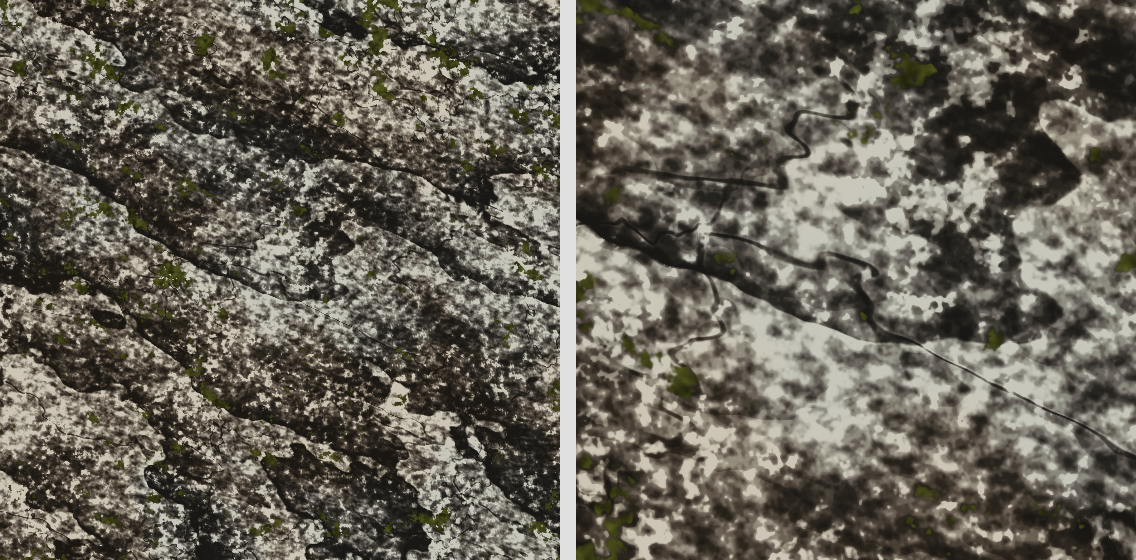
Left, the full canvas; right, a detail of the centre.
Give the GLSL for this texture, as a Shadertoy shader.

```glsl
// Weathered rock: slanting ledges with dark crevices, cracks, pale lichen and moss.
// A warped sawtooth shapes the ledges; layered noise adds patches, creases and grain,
// and the summed tone is spread evenly over a ramp of rock colours.

float hash(vec2 p) {
    return fract(sin(dot(p, vec2(127.1, 311.7))) * 43758.5);
}

float noise(vec2 p) {
    vec2 i = floor(p), f = fract(p);
    f = f * f * (3.0 - 2.0 * f);
    return mix(mix(hash(i), hash(i + vec2(1, 0)), f.x),
               mix(hash(i + vec2(0, 1)), hash(i + vec2(1, 1)), f.x), f.y);
}

float fbm(vec2 p, int octaves) {
    float sum = 0.0, total = 0.0, amp = 1.0;
    for (int i = 0; i < octaves; i++) {
        sum += amp * noise(p);
        total += amp;
        amp *= 0.6;
        p = mat2(1.6, 1.2, -1.2, 1.6) * p + 7.3;
    }
    return sum / total;
}

// Ledge profile: dark at the foot, pale towards the rim, sharp drop above it
float ledge(float t) {
    float s = fract(t);
    return smoothstep(0.0, 0.75, s) * (1.0 - smoothstep(0.97, 1.0, s));
}

// Surface height with sharp creases
float creased(vec2 q) {
    return abs(fbm(q * vec2(9.0, 16.0) + 41.0, 5) - 0.5);
}

// Thin crack where a noise field crosses its middle, with a pale lip on one side
float crackLine(vec2 p) {
    float seam = fbm(p, 5) - 0.5;
    float gap = 1.0 - smoothstep(0.003, 0.012, abs(seam));
    float lip = smoothstep(0.008, 0.014, seam) * (1.0 - smoothstep(0.014, 0.03, seam));
    return gap - 0.3 * lip;
}

// Rock colour for an evenly spread tone from 0 to 1
vec3 rockColor(float v) {
    vec3 c = mix(vec3(0.095, 0.09, 0.08), vec3(0.15, 0.14, 0.12), smoothstep(0.0, 0.13, v));
    c = mix(c, vec3(0.27, 0.25, 0.22), smoothstep(0.13, 0.41, v));
    c = mix(c, vec3(0.41, 0.38, 0.35), smoothstep(0.41, 0.66, v));
    c = mix(c, vec3(0.56, 0.55, 0.50), smoothstep(0.66, 0.84, v));
    return mix(c, vec3(0.79, 0.78, 0.73), smoothstep(0.84, 0.98, v));
}

void mainImage(out vec4 fragColor, in vec2 fragCoord) {
    vec2 p = fragCoord / iResolution.y;
    // x runs along the ledges, down to the right; y runs across them
    vec2 q = vec2(dot(p, vec2(0.9, -0.44)), dot(p, vec2(0.44, 0.9)));

    float grain = fbm(p * 115.0, 3);
    float medium = fbm(p * 34.0 + 31.0, 3);
    float patches = fbm(q * vec2(3.5, 7.0) + 9.0, 5);
    float cluster = fbm(q * vec2(4.0, 6.0) + 57.0, 3);

    // Large and small ledges
    float bend = fbm(q * vec2(1.7, 3.6) + 3.0, 5) - 0.5;
    float big = q.y * 4.6 + bend * 3.6 + (medium - 0.5) * 0.2;
    float small = q.y * 11.0 + (fbm(q * vec2(3.5, 7.0) + 17.0, 5) - 0.5) * 6.0;
    float foot = fract(big);
    float crevice = exp(-foot * foot * 150.0) * smoothstep(0.33, 0.48, cluster);
    float rim = smoothstep(0.84, 0.95, foot) * (1.0 - smoothstep(0.96, 1.0, foot));

    // Creases lit from above
    float relief = creased(q) - creased(q + vec2(-0.0032, 0.0029));

    // Long cracks along the ledges and short branching ones
    float crack = crackLine(q * vec2(3.0, 7.0) + 73.0) * smoothstep(0.4, 0.5, patches)
                + crackLine(p * 9.0 + 83.0) * smoothstep(0.46, 0.56, cluster);

    // Pale lichen: crusty blotches and scattered specks
    float blotch = smoothstep(0.58, 0.62, 0.5 * fbm(p * 9.0 + 23.0, 4) + 0.5 * grain);
    float speck = smoothstep(0.67, 0.71, grain);

    float tone = (ledge(big) - 0.6) * 1.6 + (ledge(small) - 0.6) * 0.5
               + (patches - 0.5) * 2.8 + (medium - 0.5) * 1.7 + (grain - 0.5) * 4.8
               + relief * 14.0 + rim * 0.5 + blotch * 0.8 + speck * 0.5
               - crevice * 1.7 - crack * 1.4 - 0.03;
    float v = 1.0 / (1.0 + exp(-1.6 * tone));
    vec3 color = rockColor(v);

    // Warm brown and cool grey stains, strongest in the dark
    float warmth = smoothstep(0.38, 0.62, fbm(q * vec2(3.0, 6.0) + 91.0, 4));
    vec3 stain = mix(vec3(0.97, 1.0, 1.03), vec3(1.07, 0.99, 0.91), warmth);
    color *= mix(stain, vec3(1.0), 0.75 * v);

    // Small ragged moss cushions that settle in the darker grain
    float mossField = 0.6 * noise(q * vec2(25.0, 40.0) + 5.0) - 0.4 * grain + 0.25 * cluster;
    float moss = smoothstep(0.44, 0.495, mossField);
    vec3 mossColor = vec3(0.24, 0.25, 0.08) * (0.4 + 1.1 * fbm(p * 150.0 + 13.0, 2));
    color = mix(color, mossColor, moss * 0.93);

    fragColor = vec4(color, 1.0);
}
```
